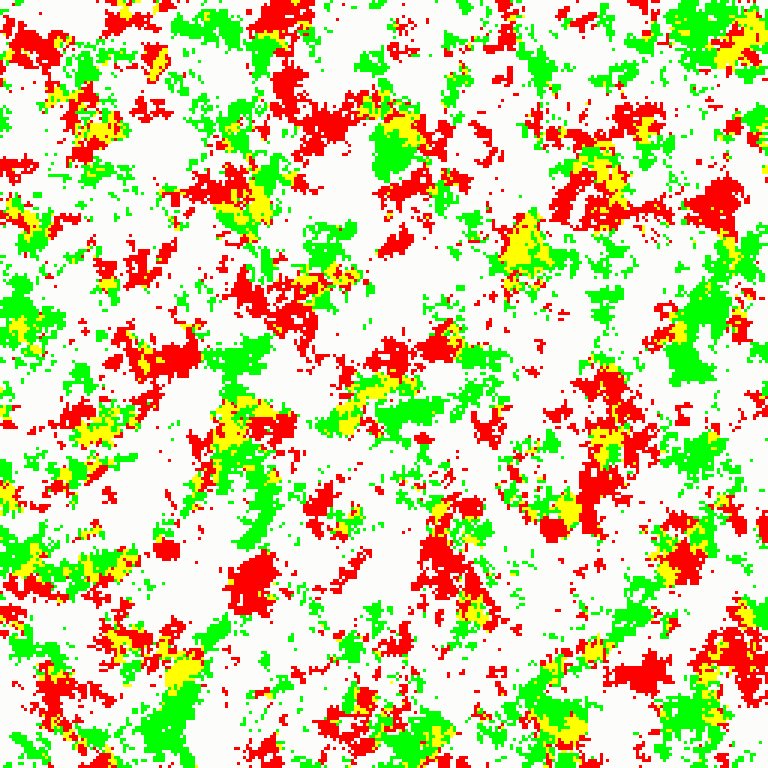
Give the GLSL for this texture, as a WebGL 1 fragment shader.

```glsl
precision highp float;
// Ragged red and green speckle clusters on white, yellow where they overlap.

uniform vec2 u_resolution;

// Random unit gradient for a lattice point
vec2 gradient(vec2 lattice) {
  vec3 h = fract(lattice.xyx * vec3(0.1031, 0.1030, 0.0973));
  h += dot(h, h.yzx + 33.33);
  float angle = 6.28318 * fract((h.x + h.y) * h.z);
  return vec2(cos(angle), sin(angle));
}

float gradientNoise(vec2 p) {
  vec2 i = floor(p);
  vec2 f = p - i;
  vec2 u = f * f * f * (f * (f * 6.0 - 15.0) + 10.0);
  float a = dot(gradient(i), f);
  float b = dot(gradient(i + vec2(1.0, 0.0)), f - vec2(1.0, 0.0));
  float c = dot(gradient(i + vec2(0.0, 1.0)), f - vec2(0.0, 1.0));
  float d = dot(gradient(i + 1.0), f - 1.0);
  return mix(mix(a, b, u.x), mix(c, d, u.x), u.y);
}

// Rough fractal sum, turned at each octave to hide the lattice
float roughNoise(vec2 p) {
  float sum = 0.0;
  float amplitude = 1.0;
  for (int octave = 0; octave < 5; octave++) {
    sum += amplitude * gradientNoise(p);
    p = mat2(1.6, 1.2, -1.2, 1.6) * p + 17.3;
    amplitude *= 0.78;
  }
  return sum;
}

// Flat colour of the square grain that contains a point
vec3 grainColor(vec2 point) {
  vec2 center = (floor(point * 256.0) + 0.5) / 256.0;
  float red = step(0.266, roughNoise(center * 10.0 + vec2(3.7, 8.2)));
  float green = step(0.257, roughNoise(center * 10.0 + vec2(61.3, 42.9)));
  vec3 white = vec3(0.99, 0.99, 0.985);
  vec3 ink = vec3(red, green, 0.0);
  return mix(white, ink, max(red, green));
}

void main() {
  // Four samples per pixel smooth grain borders that cross a pixel
  vec3 color = vec3(0.0);
  for (int y = 0; y < 2; y++) {
    for (int x = 0; x < 2; x++) {
      vec2 offset = (vec2(float(x), float(y)) - 0.5) * 0.5;
      color += grainColor((gl_FragCoord.xy + offset) / u_resolution.y);
    }
  }
  gl_FragColor = vec4(color / 4.0, 1.0);
}
```
